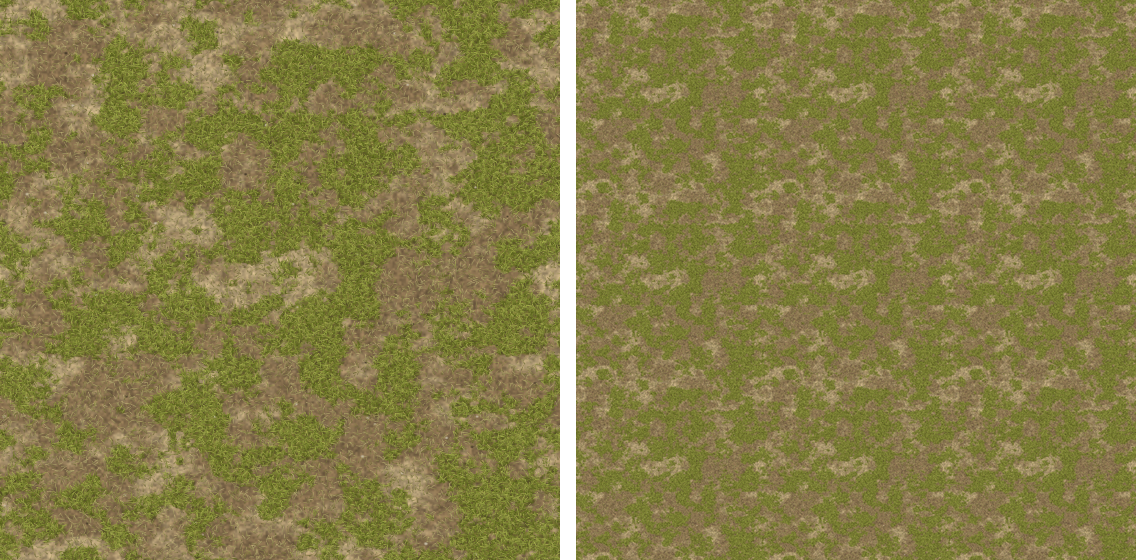
Left, the tile; right, the same tile 3 across and 3 down.
Give the GLSL for this texture, as a WebGL 2 fragment shader.

```glsl
#version 300 es
precision highp float;
uniform vec2 u_resolution;
out vec4 outColor;

#define BLADE_CELLS 112.0
#define BLADE_LAYERS 8
#define BLADE_WIDTH 0.11
#define LEAN 1.35
#define COVER_LOW 0.39
#define COVER_HIGH 0.63
#define STRAW_DENSITY 0.2
#define PEBBLE_CELLS 56.0
#define PEBBLE_CHANCE 0.03
#define GRAIN 0.25

// Three random values for a cell
vec3 hash3(vec2 cell, float seed) {
  uvec3 v = uvec3(uint(cell.x), uint(cell.y), uint(seed));
  v = v * 1664525u + 1013904223u;
  v.x += v.y * v.z; v.y += v.z * v.x; v.z += v.x * v.y;
  v ^= v >> 16u;
  v.x += v.y * v.z; v.y += v.z * v.x; v.z += v.x * v.y;
  return vec3(v >> 8u) / 16777216.0;
}

// Value noise that wraps after one canvas
float noise(vec2 uv, vec2 freq, float seed) {
  vec2 p = uv * freq;
  vec2 i = floor(p);
  vec2 f = p - i;
  f = f * f * (3.0 - 2.0 * f);
  vec2 a = mod(i, freq);
  vec2 b = mod(i + 1.0, freq);
  float low = mix(hash3(a, seed).x, hash3(vec2(b.x, a.y), seed).x, f.x);
  float high = mix(hash3(vec2(a.x, b.y), seed).x, hash3(b, seed).x, f.x);
  return mix(low, high, f.y);
}

float fbm(vec2 uv, vec2 freq, float seed) {
  float sum = 0.0;
  float weight = 0.34;
  for (int i = 0; i < 4; i++) {
    sum += weight * noise(uv, freq, seed + float(i));
    freq = freq * 2.0 + 1.0;
    weight -= 0.06;
  }
  return sum;
}

// How densely grass grows, 0 to 1
float grassCover(vec2 uv) {
  return smoothstep(COVER_LOW, COVER_HIGH, fbm(uv, vec2(14.0, 18.0), 1.0));
}

// Bare earth with dry pale drifts and fine grain
vec3 soil(vec2 uv, float cover) {
  float drift = smoothstep(0.42, 0.72, fbm(uv, vec2(11.0, 15.0), 20.0));
  float mottle = noise(uv, vec2(80.0, 90.0), 30.0);
  float grain = noise(uv, vec2(256.0), 31.0) + noise(uv, vec2(170.0), 32.0) - 1.0;
  vec3 color = mix(vec3(0.51, 0.42, 0.295), vec3(0.68, 0.60, 0.45), drift);
  color *= 0.95 + 0.12 * mottle + GRAIN * grain;
  vec3 thatch = vec3(0.40, 0.385, 0.16) * (1.0 + 0.35 * grain);
  return mix(color, thatch, 0.85 * smoothstep(0.2, 0.85, cover));
}

// Scattered small stones, mostly pale
vec3 addPebbles(vec3 color, vec2 uv, float pixel) {
  vec2 p = uv * PEBBLE_CELLS;
  vec2 cell = floor(p);
  vec3 rnd = hash3(cell, 40.0);
  vec3 pick = hash3(cell, 41.0);
  float radius = mix(0.06, 0.13, rnd.z);
  float d = length((p - cell - 0.2 - 0.6 * rnd.xy) * vec2(0.8, 1.0)) - radius;
  float edge = pixel * PEBBLE_CELLS;
  float mask = (1.0 - smoothstep(-edge, edge, d)) * step(pick.x, PEBBLE_CHANCE);
  vec3 stone = pick.y < 0.35 ? vec3(0.24, 0.20, 0.14) : vec3(0.80, 0.77, 0.68);
  return mix(color, stone, 0.85 * mask);
}

// One layer of leaning, tapering blades
vec3 addBlades(vec3 color, vec2 uv, float layer, float pixel) {
  vec2 shift = vec2(0.37, 0.61) * layer;
  vec2 p = uv * BLADE_CELLS + shift;
  vec2 base = floor(p);
  float edge = pixel * BLADE_CELLS * 0.7;
  for (int k = 0; k < 9; k++) {
    vec2 cell = base + vec2(k % 3, k / 3) - 1.0;
    vec2 wrapped = mod(cell, BLADE_CELLS);
    vec3 rnd = hash3(wrapped, 50.0 + layer);
    vec3 tone = hash3(wrapped, 70.0 + layer);
    vec2 root = cell + rnd.xy;
    float angle = (rnd.z * 2.0 - 1.0) * LEAN;
    vec2 up = vec2(sin(angle), cos(angle));
    vec2 q = p - root;
    float size = mix(0.6, 1.05, tone.x);
    float t = clamp(dot(q, up) / size, 0.0, 1.0);
    vec2 spine = up * size * t + vec2(up.y, -up.x) * 0.22 * sin(angle) * t * t;
    float d = length(q - spine) - BLADE_WIDTH * (1.0 - 0.75 * t);
    float mask = 1.0 - smoothstep(-edge, edge, d);
    if (mask <= 0.0) continue;
    float cover = grassCover((root - shift) / BLADE_CELLS);
    mask *= step(tone.y, STRAW_DENSITY + 0.8 * cover);
    vec3 green = mix(vec3(0.36, 0.405, 0.10), vec3(0.67, 0.70, 0.32), tone.z);
    vec3 straw = mix(vec3(0.50, 0.46, 0.25), vec3(0.73, 0.68, 0.46), tone.z);
    vec3 blade = mix(straw, green, smoothstep(0.1, 0.65, cover + 0.3 * (tone.x - 0.5)));
    color = mix(color, blade * (0.84 + 0.28 * t), 0.9 * mask);
  }
  return color;
}

void main() {
  vec2 uv = gl_FragCoord.xy / u_resolution;
  float pixel = 1.0 / min(u_resolution.x, u_resolution.y);
  vec3 color = soil(uv, grassCover(uv));
  color = addPebbles(color, uv, pixel);
  for (int i = 0; i < BLADE_LAYERS; i++) {
    color = addBlades(color, uv, float(i), pixel);
  }
  outColor = vec4(color, 1.0);
}
```
